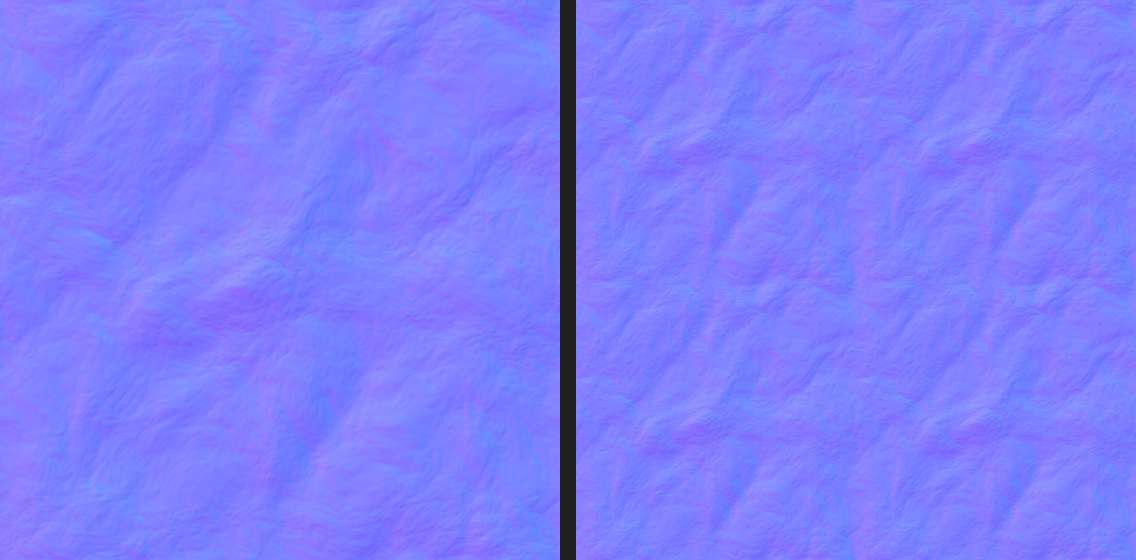
Left, the tile; right, the same tile 2 across and 2 down.
Give the GLSL for this texture map, as a Shadertoy shader.

```glsl
const float TAU = 6.2831853;

// Integer hash of a lattice cell, giving a unit gradient
vec2 cellGradient(vec2 cell, float seed) {
    uvec3 v = uvec3(cell.x, cell.y, seed) * 1664525u + 1013904u;
    v.x += v.y * v.z; v.y += v.z * v.x; v.z += v.x * v.y;
    v ^= v >> 16u;
    v.x += v.y * v.z; v.y += v.z * v.x;
    float angle = TAU * float((v.x ^ v.y) & 65535u) / 65536.0;
    return vec2(cos(angle), sin(angle));
}

// Gradient noise that wraps after a whole number of cells
float cornerValue(vec2 cell, vec2 local, vec2 corner, float period, float seed) {
    return dot(cellGradient(mod(cell + corner, period), seed), local - corner);
}

float wrapNoise(vec2 uv, float period, float seed) {
    vec2 p = uv * period;
    vec2 cell = floor(p);
    vec2 f = p - cell;
    vec2 blend = f * f * f * (f * (f * 6.0 - 15.0) + 10.0);
    float bottom = mix(cornerValue(cell, f, vec2(0, 0), period, seed),
                       cornerValue(cell, f, vec2(1, 0), period, seed), blend.x);
    float top = mix(cornerValue(cell, f, vec2(0, 1), period, seed),
                    cornerValue(cell, f, vec2(1, 1), period, seed), blend.x);
    return mix(bottom, top, blend.y);
}

// Rounded lumps that meet in softened creases
float billow(vec2 uv, float period, float seed, float softness) {
    float n = wrapNoise(uv, period, seed);
    return sqrt(n * n + softness * softness);
}

// Bend the domain so the lumps lose the lattice alignment
vec2 warp(vec2 uv, float period, float amount) {
    return uv + amount * vec2(wrapNoise(uv, period, 31.0), wrapNoise(uv, period, 47.0));
}

// Lumpy rock: octaves of billows, one sheared into diagonal folds
float rockHeight(vec2 uv, float gain) {
    vec2 p = warp(warp(uv, 4.0, 0.06), 13.0, 0.012);
    float height = 0.22 * billow(vec2(p.x, p.y - p.x), 3.0, 5.0, 0.06);
    float amplitude = 0.3;
    float period = 3.0;
    for (int i = 0; i < 6; i++) {
        height += amplitude * billow(p, period, 11.0 + float(i), 0.07);
        amplitude *= gain;
        period = period * 2.0 - 1.0;
    }
    return height;
}

// Slope of the surface by finite differences
vec2 rockSlope(vec2 uv, float gain, float stepSize) {
    float here = rockHeight(uv, gain);
    float right = rockHeight(uv + vec2(stepSize, 0.0), gain);
    float above = rockHeight(uv + vec2(0.0, stepSize), gain);
    return (vec2(right, above) - here) / stepSize;
}

// Pack the slope as a tangent-space normal
vec3 encodeNormal(vec2 slope, float strength) {
    vec3 normal = normalize(vec3(slope * vec2(strength, -strength), 1.0));
    return 0.5 + 0.5 * normal;
}

void mainImage(out vec4 fragColor, in vec2 fragCoord) {
    vec2 uv = fragCoord / iResolution.xy;
    vec2 slope = rockSlope(uv, 0.51, 0.0015);
    fragColor = vec4(encodeNormal(slope, 0.058), 1.0);
}
```
